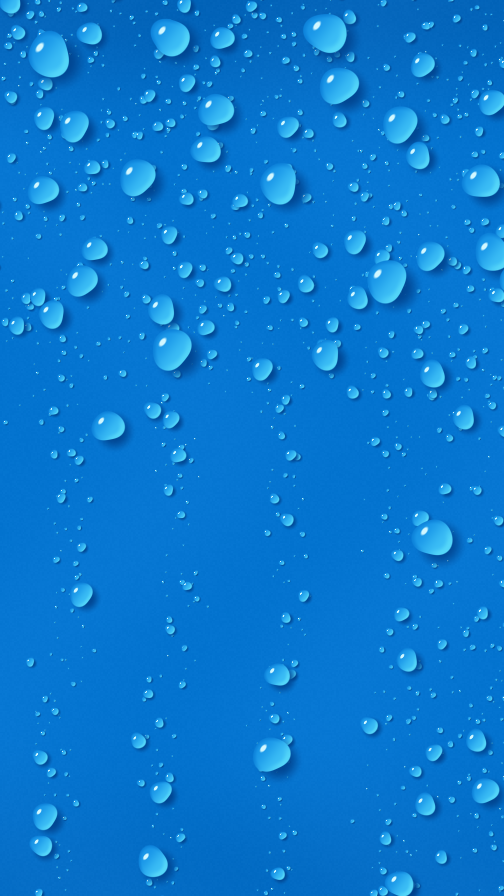
Reproduce this texture procedurally as a Shadertoy shader.

```glsl
const vec3 BASE   = vec3(0.02, 0.46, 0.82);
const vec3 DEEP   = vec3(0.01, 0.36, 0.68);
const vec3 SHADOW = vec3(0.00, 0.25, 0.54);
const vec3 BODY   = vec3(0.10, 0.59, 0.91);
const vec3 BRIGHT = vec3(0.23, 0.74, 0.96);
const vec3 GLOW   = vec3(0.36, 0.87, 0.98);
const vec3 GLINT  = vec3(0.82, 0.97, 1.00);
const vec2 LIGHT  = vec2(-0.78, 0.62);

vec3 hash3(vec2 p) {
    vec3 q = fract(p.xyx * vec3(0.1031, 0.1030, 0.0973));
    q += dot(q, q.yxz + 33.33);
    return fract((q.xxy + q.yzz) * q.zyx);
}

// Share of wet cells: full at the top, vertical trickles further down
float wetness(vec2 p, float height) {
    float sway = 0.02 * sin(p.y * 7.0) + 0.01 * sin(p.y * 17.0 + 2.0);
    float trickle = smoothstep(0.0, 0.85, cos(6.2832 * (p.x + sway - 0.125) / 0.218));
    float wetSide = 0.75 * smoothstep(0.68, 0.82, p.x);
    float top = smoothstep(0.50, 0.68, p.y / height);
    return mix(max(trickle, wetSide), 1.0, top);
}

// Distance in drop radii, with an uneven outline
float dropShape(vec2 q, float phase) {
    float a = atan(q.y, q.x);
    float outline = 1.0 + 0.08 * sin(2.0 * a + phase) + 0.05 * sin(3.0 * a + phase * 2.3);
    return length(q) / outline;
}

vec3 dropColor(vec2 q, float d) {
    float away = dot(q, -LIGHT);
    vec3 col = mix(BODY, BRIGHT, smoothstep(-0.7, 0.6, away));
    float litRim = smoothstep(0.5, 0.85, d) * smoothstep(0.2, 0.9, away);
    float darkRim = smoothstep(0.72, 1.0, d) * smoothstep(0.3, -0.6, away);
    col = mix(col, GLOW, 0.75 * litRim);
    col = mix(col, BASE, 0.6 * darkRim);

    // Slanted window reflection on the lit side
    vec2 g = q - LIGHT * 0.56;
    vec2 axes = vec2(dot(g, LIGHT), dot(g, vec2(-LIGHT.y, LIGHT.x)));
    float glint = 1.0 - smoothstep(0.5, 1.1, length(axes / vec2(0.16, 0.30)));
    return mix(col, GLINT, glint);
}

// One jittered grid of drops; shadows go below the bodies
vec3 addDrops(vec3 col, vec2 p, float cell, vec2 radii, float density,
              float seed, float height, float pixel) {
    vec2 home = floor(p / cell);
    float shade = 0.0, cover = 0.0;
    vec3 body = BODY;
    for (int j = -1; j <= 1; j++)
    for (int i = -1; i <= 1; i++) {
        vec2 id = home + vec2(i, j);
        vec3 place = hash3(id + seed);
        vec3 look = hash3(id + seed + 71.7);
        vec2 center = (id + 0.12 + 0.76 * place.xy) * cell;
        if (place.z > density * wetness(center, height)) continue;

        float r = mix(radii.x, radii.y, look.x * look.x);
        vec2 q = (p - center) / r;
        float d = dropShape(q, 6.2832 * look.y);
        float soft = 0.8 * pixel / r;
        float inside = 1.0 - smoothstep(1.0 - soft, 1.0 + soft, d);
        float dark = 1.0 - smoothstep(0.45, 1.45, length(q + LIGHT * 0.55));
        shade = max(shade, dark);
        if (inside > cover) {
            cover = inside;
            body = dropColor(q, d);
        }
    }
    col = mix(col, SHADOW, 0.85 * shade);
    return mix(col, body, cover);
}

void mainImage(out vec4 fragColor, in vec2 fragCoord) {
    float pixel = 1.0 / iResolution.x;
    float height = iResolution.y * pixel;
    vec2 p = fragCoord * pixel;
    float y = p.y / height;

    // Painted surface with a soft falloff and faint mottling
    float falloff = 0.65 * smoothstep(0.82, 1.0, y) + 0.35 * smoothstep(0.2, 0.0, y);
    vec3 col = mix(BASE, DEEP, falloff);
    col += 0.008 * sin(p.x * 9.0 + 2.0 * sin(p.y * 5.0));
    col += 0.012 * (hash3(floor(p * 288.0)).x - 0.5);

    // Spray, beads, and large drops from small to large
    col = addDrops(col, p, 0.021, vec2(0.0014, 0.0032), 0.30, 11.0, height, pixel);
    col = addDrops(col, p, 0.034, vec2(0.0040, 0.0085), 0.36, 37.0, height, pixel);
    col = addDrops(col, p, 0.065, vec2(0.0090, 0.0170), 0.42, 59.0, height, pixel);
    col = addDrops(col, p, 0.125, vec2(0.0210, 0.0430), 0.58, 83.0, height, pixel);

    fragColor = vec4(clamp(col, 0.0, 1.0), 1.0);
}
```
